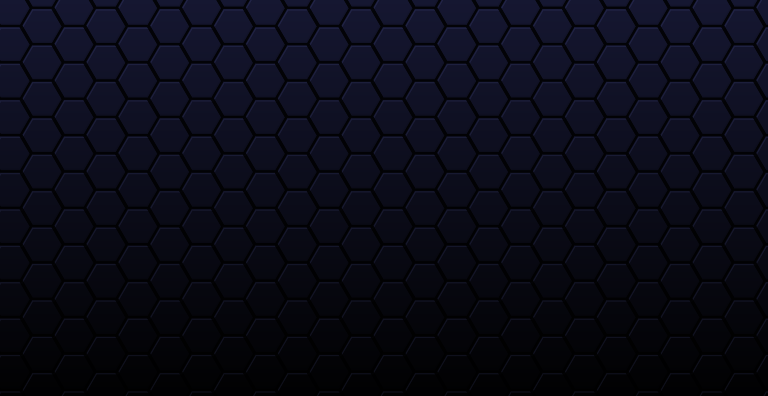
A Shadertoy shader for this pattern:

```glsl
// Layout, in canvas heights
const vec2 CELL_PERIOD = vec2(0.1611, 0.09187);
const vec2 CELL_ORIGIN = vec2(0.1061, 0.9345);

// Line sizes, in cell heights
const float GROOVE_HALF_WIDTH = 0.032;
const float SHADED_GROOVE_HALF_WIDTH = 0.048;
const float GLINT_INSET = 0.062;
const float GLINT_HALF_WIDTH = 0.016;
const float SOFT_SHADOW_REACH = 0.10;

const vec3 FILL_TOP = vec3(0.083, 0.089, 0.192);
const vec3 FILL_BOTTOM = vec3(0.004, 0.004, 0.007);
const vec3 GLINT_COLOR = vec3(0.046, 0.050, 0.086);
const float GROOVE_BRIGHTNESS = 0.16;
const float SOFT_SHADOW_STRENGTH = 0.22;

// Unit-height flat-top hexagons lie on this rectangular lattice, used twice
const vec2 LATTICE = vec2(1.7320508, 1.0);
const vec2 UPPER_RIGHT = vec2(0.8660254, 0.5);
const vec2 UPPER_LEFT = vec2(-0.8660254, 0.5);

vec2 wrapToLattice(vec2 p) {
    return p - LATTICE * floor(p / LATTICE + 0.5);
}

// Position relative to the nearest hexagon centre
vec2 hexLocal(vec2 p) {
    vec2 a = wrapToLattice(p);
    vec2 b = wrapToLattice(p - 0.5 * LATTICE);
    return dot(a, a) < dot(b, b) ? a : b;
}

// Antialiased coverage of a line at distance d from its centre
float lineMask(float d, float halfWidth, float pixel) {
    return 1.0 - smoothstep(halfWidth - 0.5 * pixel, halfWidth + 0.5 * pixel, abs(d));
}

void mainImage(out vec4 fragColor, in vec2 fragCoord) {
    vec2 uv = fragCoord / iResolution.y;
    float pixel = 1.0 / (iResolution.y * CELL_PERIOD.y);
    vec2 q = hexLocal((uv - CELL_ORIGIN) / CELL_PERIOD * LATTICE);

    // Distances to the three pairs of opposite sides
    float flatEdge = 0.5 - abs(q.y);
    float risingEdge = 0.5 - abs(dot(q, UPPER_LEFT));
    float fallingEdge = 0.5 - abs(dot(q, UPPER_RIGHT));

    // Grooves, heavier on the sides that fall to the right
    float groove = lineMask(min(flatEdge, risingEdge), GROOVE_HALF_WIDTH, pixel);
    groove = max(groove, lineMask(fallingEdge, SHADED_GROOVE_HALF_WIDTH, pixel));

    // Bevel: glint on top and upper-left sides, soft shade opposite
    float litEdge = 0.5 - max(q.y, dot(q, UPPER_LEFT));
    float shadedEdge = 0.5 + min(q.y, dot(q, UPPER_LEFT));
    float glint = lineMask(litEdge - GLINT_INSET, GLINT_HALF_WIDTH, pixel);
    float shade = 1.0 - smoothstep(0.0, SOFT_SHADOW_REACH, shadedEdge);

    vec3 color = mix(FILL_BOTTOM, FILL_TOP, uv.y);
    color *= 1.0 - SOFT_SHADOW_STRENGTH * shade;
    color += GLINT_COLOR * glint;
    color *= mix(1.0, GROOVE_BRIGHTNESS, groove);
    fragColor = vec4(color, 1.0);
}
```
